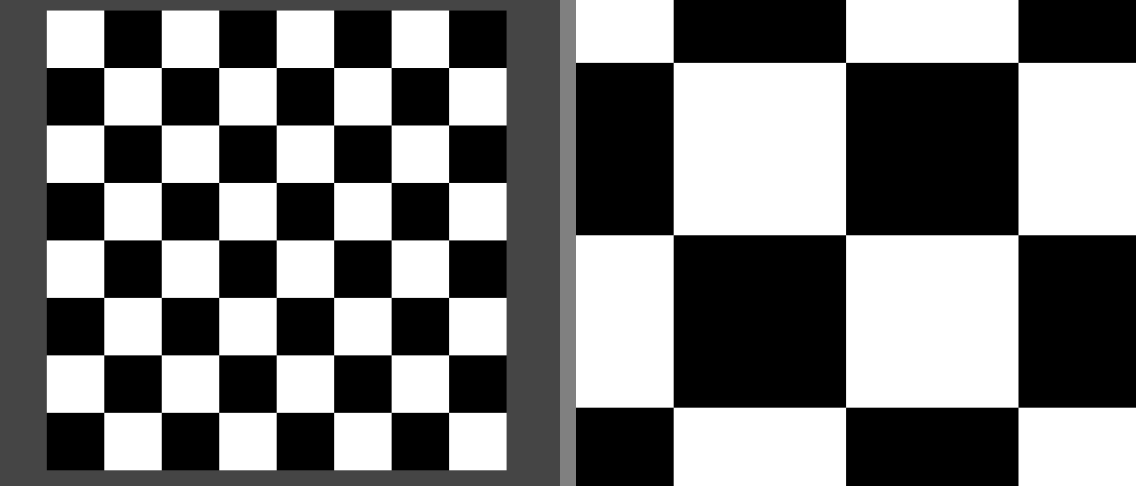
Left, the full canvas; right, a detail of the centre.
A Shadertoy shader for this pattern:

```glsl
// Signed distance to the nearest cell edge: positive in even cells, negative in odd ones
vec2 cellWave(vec2 p) {
    return abs(mod(p - 0.5, 2.0) - 1.0) - 0.5;
}

void mainImage(out vec4 fragColor, in vec2 fragCoord) {
    // Board coordinates: one unit per square, zero at the lower left corner
    float squareSize = 0.946 / 8.0;
    vec2 centered = (fragCoord - 0.5 * iResolution.xy) / iResolution.y;
    vec2 board = (centered - vec2(-0.0068, 0.0053)) / squareSize + 4.0;
    float pixel = 1.0 / (iResolution.y * squareSize);

    // Alternating squares, filtered over one pixel
    vec2 side = clamp(2.0 * cellWave(board) / pixel, -1.0, 1.0);
    float checker = 0.5 - 0.5 * side.x * side.y;

    // Eight by eight board on a plain grey surround
    vec2 inside = clamp((4.0 - abs(board - 4.0)) / pixel + 0.5, 0.0, 1.0);
    // Keep the outer rim at the full tone of its square
    vec2 inner = clamp(board, 0.5 * pixel, 8.0 - 0.5 * pixel);
    side = clamp(2.0 * cellWave(inner) / pixel, -1.0, 1.0);
    checker = 0.5 - 0.5 * side.x * side.y;

    vec3 color = mix(vec3(0.27), vec3(checker), inside.x * inside.y);
    fragColor = vec4(color, 1.0);
}
```
